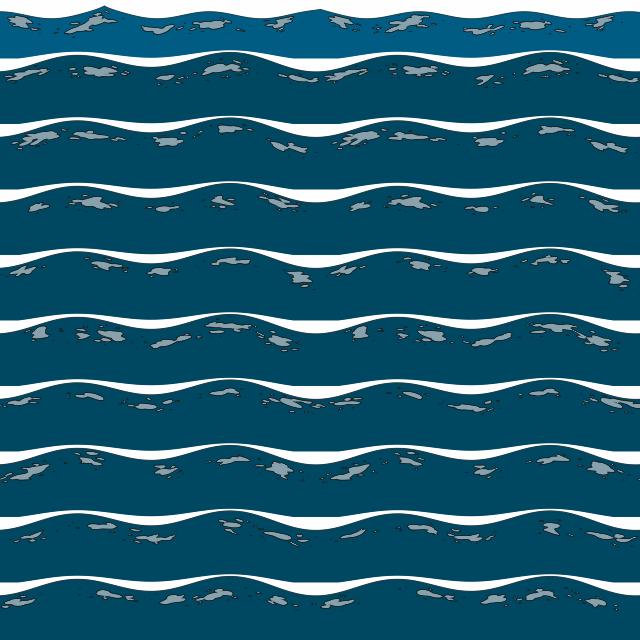
Write a WebGL 1 fragment shader that draws this pattern.

```glsl
precision highp float;
uniform vec2 u_resolution;

const float TAU = 6.2831853;

vec2 hash2(vec2 p) {
  return fract(sin(vec2(dot(p, vec2(127.1, 311.7)), dot(p, vec2(269.5, 183.3)))) * 4375.85);
}

// Smooth cellular distance, repeating every 24 cells across
float cellular(vec2 p, float seed) {
  vec2 cell = floor(p);
  float sum = 0.0;
  for (int j = -1; j <= 1; j++) {
    for (int i = -1; i <= 1; i++) {
      vec2 c = cell + vec2(float(i), float(j));
      vec2 site = c + hash2(vec2(mod(c.x, 24.0), c.y + seed * 17.0));
      sum += exp(-9.0 * length(p - site));
    }
  }
  return -log(sum) / 9.0;
}

// Unequal swell with two crests per half canvas
float swell(float x) {
  return 0.0122 * cos(TAU * (4.0 * x - 0.46)) + 0.0042 * cos(TAU * (2.0 * x - 0.57));
}

// Choppy top surface with two sharp peaks
float chop(float x) {
  return 0.977 + 0.0055 * cos(TAU * (x - 0.163) / 0.164)
    + 0.009 * exp(-60.0 * abs(x - 0.163)) + 0.004 * exp(-60.0 * abs(x - 0.501));
}

// Ragged glints at p = (x, depth); positive inside
float glints(vec2 p, float row) {
  float body = -2.0;
  for (int k = -1; k <= 1; k++) {
    float slot = floor(p.x * 10.0) + float(k);
    vec2 id = vec2(mod(slot, 5.0), row * 3.0 + 7.0);
    vec2 place = hash2(id);
    vec2 girth = hash2(id + 41.0);
    vec2 drift = (hash2(vec2(slot, row + 90.0)) - 0.5) * vec2(0.012, 0.004);
    vec2 centre = vec2((slot + 0.3 + 0.4 * place.x) * 0.1, 0.014 + 0.011 * place.y) + drift;
    vec2 d = (p - centre) / (vec2(0.018, 0.005) + girth * vec2(0.026, 0.006));
    d.y += (girth.x - 0.5) * d.x;
    body = max(body, 1.0 - length(d));
  }
  vec2 q = p * vec2(48.0, 130.0);
  q += 0.25 * sin(q.yx * vec2(2.1, TAU / 4.0) + row);
  return body + 1.9 * (0.33 - cellular(q, row)) - 0.1;
}

void main() {
  vec2 p = gl_FragCoord.xy / u_resolution;
  float px = 1.0 / u_resolution.y;

  // Row -1 is the open surface, rows 0 to 8 are the swells below
  float row = min(floor((0.93 - p.y) / 0.10234), 8.0);
  bool open = row < 0.0;
  float base = 0.9043 - 0.10234 * row;
  float wave = swell(p.x);
  float surface = open ? chop(p.x) : base + wave;
  float depth = surface - p.y;

  vec3 deep = vec3(0.0, 0.28, 0.38);
  vec3 shallow = vec3(0.0, 0.36, 0.51);
  vec3 color = open ? shallow : deep;

  // Glints lean with the surface and carry a thin dark outline
  vec2 g = vec2(p.x, open ? depth + 0.004 : base + 0.75 * wave - p.y);
  float e = 0.0005;
  float f = glints(g, row);
  vec2 slope = vec2(glints(g + vec2(e, 0.0), row), glints(g + vec2(0.0, e), row)) - f;
  float edge = min(f / max(length(slope) / e, 25.0), depth - 0.004);
  color = mix(color, vec3(0.53, 0.63, 0.68), smoothstep(-0.5 * px, 0.5 * px, edge));
  float ink = 1.0 - smoothstep(0.0008 - 0.5 * px, 0.0008 + 0.5 * px, abs(edge));
  color = mix(color, vec3(0.07, 0.09, 0.1), 0.85 * ink);

  // Thin shadow line under each surface
  float rim = 1.0 - smoothstep(0.0008 - 0.5 * px, 0.0008 + 0.5 * px, abs(depth - 0.0008));
  color = mix(color, vec3(0.2, 0.22, 0.22), 0.7 * rim);

  // White foam, thick in troughs and thin over crests
  vec3 above = row == 0.0 ? shallow : deep;
  float foamTop = base + 0.0098 + 0.5 * max(wave, -0.011);
  float inFoam = open ? 1.0 : smoothstep(-0.6 * px, 0.6 * px, foamTop - p.y);
  vec3 upper = mix(above, vec3(0.995), inFoam);
  color = mix(color, upper, smoothstep(-0.6 * px, 0.6 * px, -depth));

  gl_FragColor = vec4(color, 1.0);
}
```
